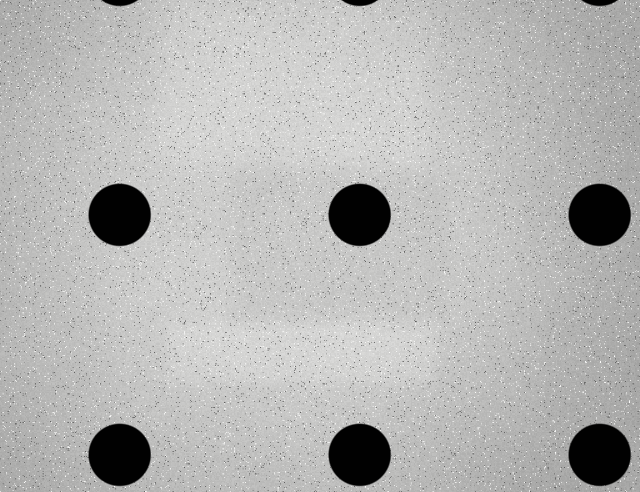
A Shadertoy shader for this pattern:

```glsl
// Black round dots on a square grid over softly shaded, speckled pale grey stone.

const vec2 GRID_ORIGIN = vec2(0.187, 0.433);  // one dot centre, in canvas widths
const float GRID_PITCH = 0.375;
const float DOT_RADIUS = 0.0486;
const float GRAINS_ACROSS = 512.0;
const vec3 STONE_TINT = vec3(1.0, 1.0, 0.994);
const vec3 DOT_COLOR = vec3(0.004);

float hash(vec2 p, float seed) {
    vec3 q = fract(vec3(p.xyx) * vec3(0.1031, 0.1030, 0.0973) + seed * 0.137);
    q += dot(q, q.yzx + 33.33);
    return fract((q.x + q.y) * q.z);
}

// Distance to the nearest circle of a square lattice
float dotGrid(vec2 p, vec2 origin, float pitch, float radius) {
    vec2 cell = (fract((p - origin) / pitch + 0.5) - 0.5) * pitch;
    return length(cell) - radius;
}

// Rectangle mask with feathered borders
float softPatch(vec2 p, vec2 center, vec2 halfSize, float feather) {
    vec2 m = smoothstep(vec2(feather), vec2(-feather), abs(p - center) - halfSize);
    return m.x * m.y;
}

// Slow tonal drift from layered sines
float mottle(vec2 p) {
    float sum = 0.0, amp = 0.5;
    for (int i = 0; i < 4; i++) {
        sum += amp * sin(p.x + 1.7 * sin(p.y * 0.8)) * sin(p.y + 1.3 * sin(p.x * 0.7));
        p = mat2(1.2, 1.4, -1.4, 1.2) * p + 2.3;
        amp *= 0.55;
    }
    return sum;
}

// Broad light: bright middle, darker rim, faint pale and dim patches
float stoneShade(vec2 p) {
    float r = length((p - vec2(0.44, 0.42)) * vec2(1.0, 0.95));
    float shade = 0.805 - 0.145 * smoothstep(0.17, 0.65, r);
    shade += 0.025 * softPatch(p, vec2(0.46, 0.645), vec2(0.21, 0.13), 0.03);
    shade -= 0.025 * softPatch(p, vec2(0.53, 0.385), vec2(0.17, 0.115), 0.025);
    shade += 0.028 * softPatch(p, vec2(0.47, 0.216), vec2(0.21, 0.046), 0.015);
    return shade + 0.014 * mottle(p * 9.0);
}

// Fine grain with scattered white and dark specks, one per cell
float addGrain(float shade, vec2 p, float density, float pixel) {
    vec2 q = p * density;
    vec2 id = floor(q);
    float pick = hash(id, 1.0);
    float strength = hash(id, 2.0);
    float aa = max(pixel * density * 0.5, 0.05);
    float mask = 1.0 - smoothstep(0.5 - aa, 0.5 + aa, length(fract(q) - 0.5));
    shade += 0.05 * (hash(id, 3.0) - 0.5);
    float white = step(0.955, pick) * mix(0.45, 1.0, strength);
    float dark = step(pick, 0.045) * mix(0.3, 1.0, strength);
    shade = mix(shade, 0.99, white * mask);
    return mix(shade, 0.36, dark * mask);
}

void mainImage(out vec4 fragColor, in vec2 fragCoord) {
    vec2 p = fragCoord / iResolution.x;
    float pixel = 1.0 / iResolution.x;

    // Stone ground
    float shade = addGrain(stoneShade(p), p, GRAINS_ACROSS, pixel);
    vec3 color = shade * STONE_TINT;

    // Dots
    float d = dotGrid(p, GRID_ORIGIN, GRID_PITCH, DOT_RADIUS);
    color = mix(DOT_COLOR, color, smoothstep(-pixel, pixel, d));

    fragColor = vec4(color, 1.0);
}
```
